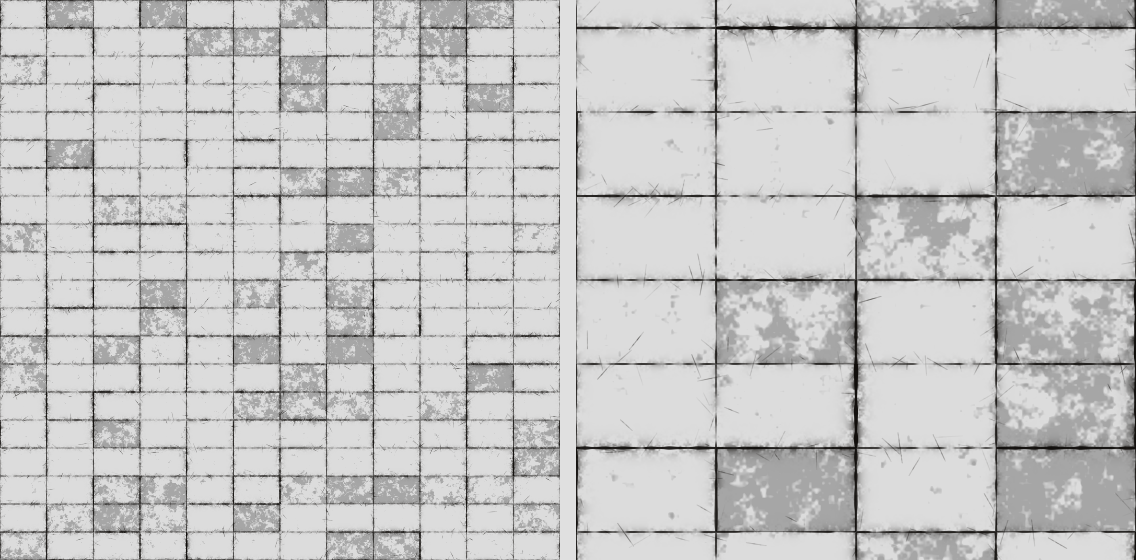
Left: the whole. Right: its middle third, enlarged.
This texture is drawn by a WebGL 1 fragment shader. Its source:

```glsl
precision highp float;
uniform vec2 u_resolution;

const vec2 GRID = vec2(12.0, 20.0);
const vec3 PAPER = vec3(0.862);
const vec3 INK = vec3(0.06, 0.05, 0.04);

float hash(vec2 cell, float seed) {
  vec3 q = fract(vec3(cell, seed * 7.3 + 1.7) * vec3(0.1031, 0.1137, 0.0973));
  q += dot(q, q.zyx + 31.32);
  return fract((q.x + q.y) * q.z);
}

// Value noise that wraps after a whole number of cells
float noise(vec2 uv, vec2 period, float seed) {
  vec2 p = uv * period;
  vec2 a = mod(floor(p), period);
  vec2 b = mod(a + 1.0, period);
  vec2 f = fract(p);
  f *= f * (3.0 - 2.0 * f);
  return mix(mix(hash(a, seed), hash(vec2(b.x, a.y), seed), f.x),
             mix(hash(vec2(a.x, b.y), seed), hash(b, seed), f.x), f.y);
}

float fbm(vec2 uv, float period, float seed) {
  float sum = 0.0, total = 0.0, amp = 1.0;
  for (int i = 0; i < 4; i++) {
    sum += amp * noise(uv, vec2(period), seed + float(i));
    total += amp;
    amp *= 0.9;
    period *= 2.0;
  }
  return sum / total;
}

// Distance to the nearest vertical (x) and horizontal (y) line
vec2 lineDistance(vec2 uv) {
  return abs(fract(uv * GRID + 0.5) - 0.5) / GRID;
}

// Short hair-thin scratches gathered along the grid lines
float scratches(vec2 uv, float seed, float px) {
  vec2 count = vec2(84.0, 100.0);
  vec2 home = floor(uv * count);
  float ink = 0.0;
  for (int y = -1; y <= 1; y++) {
    for (int x = -1; x <= 1; x++) {
      vec2 cell = home + vec2(float(x), float(y));
      vec2 id = mod(cell, count);
      vec2 center = (cell + vec2(hash(id, seed), hash(id, seed + 1.0))) / count;
      vec2 gap = lineDistance(center);
      float keep = step(hash(id, seed + 2.0), exp(-min(gap.x, gap.y) / 0.0028));
      float angle = 6.2832 * hash(id, seed + 3.0);
      float halfLength = mix(0.002, 0.009, hash(id, seed + 4.0));
      vec2 dir = vec2(cos(angle), sin(angle));
      vec2 rel = uv - center;
      float along = clamp(dot(rel, dir), -halfLength, halfLength);
      float stroke = 1.0 - smoothstep(0.0, 0.0003 + 0.6 * px, length(rel - dir * along));
      stroke *= 1.0 - 0.6 * abs(along) / halfLength;
      ink = max(ink, keep * stroke * mix(0.1, 0.6, hash(id, seed + 5.0)));
    }
  }
  return ink;
}

void main() {
  vec2 uv = gl_FragCoord.xy / u_resolution;
  float px = 1.0 / min(u_resolution.x, u_resolution.y);
  vec2 g = uv * GRID;
  vec2 tile = mod(floor(g), GRID);
  vec2 nearest = mod(floor(g + 0.5), GRID);
  vec2 gap = lineDistance(uv);
  float edge = min(gap.x, gap.y);

  // Stained tiles: two tones of fine mottling, heavier on a few
  float pick = hash(tile, 11.0);
  float stain = smoothstep(0.74, 1.0, pick);
  float stained = step(0.74, pick);
  float mottle = fbm(uv, 64.0, 20.0) + 0.12 * exp(-edge / 0.004);
  float level = mix(0.77, mix(0.56, 0.38, stain), stained);
  vec3 color = mix(PAPER, vec3(0.76), smoothstep(level - 0.05, level + 0.05, mottle));
  level += 0.08;
  color = mix(color, vec3(0.65), smoothstep(level - 0.06, level + 0.06, mottle));

  // Grime fringe, with its own weight for every edge
  vec2 weight = vec2(hash(vec2(nearest.x, tile.y), 31.0),
                     hash(vec2(tile.x, nearest.y), 32.0));
  weight = mix(weight * weight, vec2(1.0), 0.3 * stain);
  float grain = smoothstep(0.36, 0.68, fbm(uv, 110.0, 40.0));
  vec2 fringe = exp(-gap / mix(vec2(0.0016), vec2(0.003), weight));
  float grime = max(fringe.x * (0.3 + 0.7 * weight.x), fringe.y * (0.25 + 0.6 * weight.y));
  color = mix(color, INK, clamp(grime * grain, 0.0, 0.8));

  // Scratches
  float scratch = max(scratches(uv, 50.0, px), scratches(uv, 60.0, px));
  color = mix(color, INK, scratch * (0.4 + 0.6 * grain));

  // Slightly ragged grid lines
  vec2 wobble = vec2(noise(uv, vec2(180.0), 71.0), noise(uv, vec2(180.0), 72.0)) - 0.5;
  vec2 halfWidth = mix(vec2(0.0003), vec2(0.001, 0.0008), weight) + 0.0007 * wobble;
  vec2 line = 1.0 - smoothstep(halfWidth - 0.5 * px, halfWidth + 0.6 * px, gap);
  line *= mix(vec2(0.75), vec2(1.0), weight);
  color = mix(color, INK, max(line.x, line.y));

  gl_FragColor = vec4(color, 1.0);
}
```
